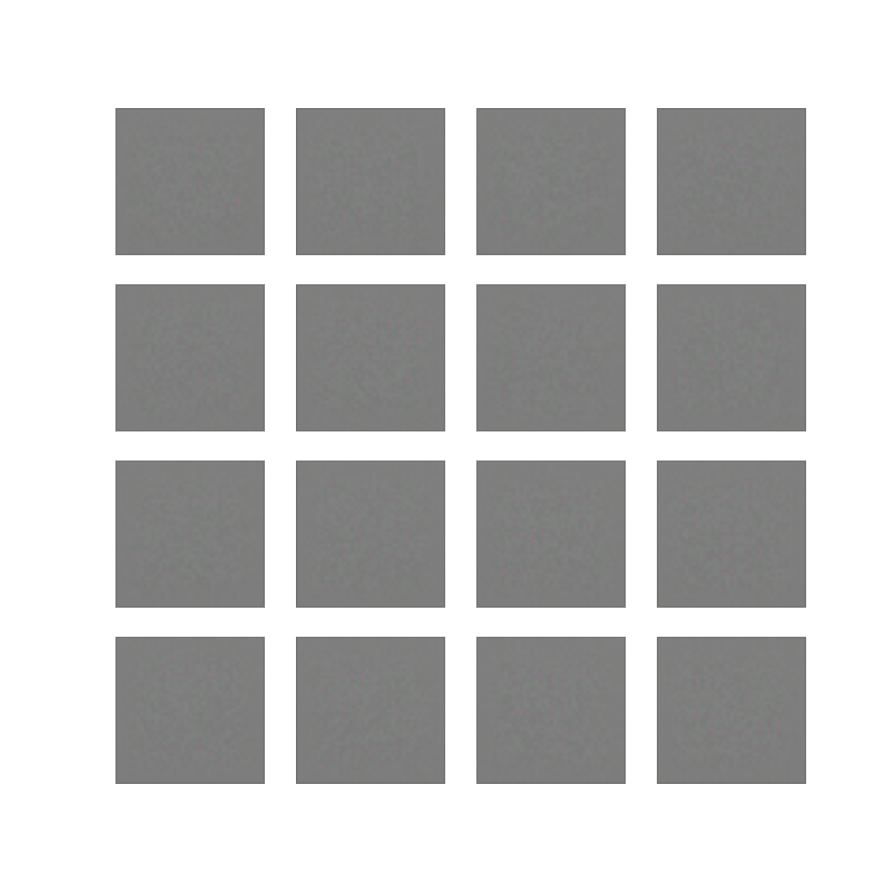
Give the GLSL for this pattern, as a Shadertoy shader.

```glsl
const vec2 TILE_COUNT = vec2(4.0);
const vec2 FIRST_CENTER = vec2(0.2122, 0.2072);
const vec2 PITCH = vec2(0.2014, 0.1967);
const vec2 HALF_SIZE = vec2(0.0833, 0.0821);
const float RIM_WIDTH = 0.0016;

const vec3 PAPER = vec3(1.0);
const vec3 GRAY = vec3(0.492, 0.493, 0.490);
const vec3 GREEN_SHIFT = vec3(-0.012, 0.014, -0.004);
const vec3 PURPLE_SHIFT = vec3(0.022, -0.020, 0.016);

float hash(vec2 p) {
    vec3 q = fract(vec3(p.xyx) * 0.1031);
    q += dot(q, q.yzx + 33.33);
    return fract((q.x + q.y) * q.z);
}

float valueNoise(vec2 p) {
    vec2 cell = floor(p);
    vec2 f = fract(p);
    f = f * f * (3.0 - 2.0 * f);
    float low = mix(hash(cell), hash(cell + vec2(1, 0)), f.x);
    float high = mix(hash(cell + vec2(0, 1)), hash(cell + vec2(1, 1)), f.x);
    return mix(low, high, f.y);
}

float boxDistance(vec2 p, vec2 halfSize) {
    vec2 d = abs(p) - halfSize;
    return length(max(d, 0.0)) + min(max(d.x, d.y), 0.0);
}

// Smooth wave peaking once per unit, from 0 to 1
float wave(float x) {
    return 0.5 + 0.5 * cos(6.2831853 * x);
}

// Faint woven lattice of tinted specks; t runs from 0 to 1 over the tile
vec3 weave(vec2 t, vec2 id) {
    vec2 seed = id * 57.0 + 11.0;
    float columns = wave(t.x * 16.0);
    float rows = wave(t.y * 8.0 + 0.25 * wave(t.x * 8.0));
    float patches = valueNoise(t * 5.0 + seed);
    float specks = valueNoise(t * vec2(32.0, 24.0) + seed * 3.0);
    float grain = valueNoise(t * 40.0 + seed * 5.0 + 400.0) - 0.5;

    // The lattice fades toward the borders, most of all at the top
    vec2 fade = smoothstep(0.0, 0.22, t) * smoothstep(0.0, 0.25, 1.0 - t);
    float strength = mix(0.25, 1.0, fade.x * fade.y);

    float purple = columns * rows * smoothstep(0.25, 0.8, specks);
    float green = (1.0 - columns) * (0.4 + 0.6 * specks);
    vec3 tint = PURPLE_SHIFT * purple * (0.6 + 0.9 * patches);
    tint += GREEN_SHIFT * green * 0.7;
    float shade = 0.012 * (rows - 0.5) * (columns - 0.3) + 0.022 * grain;
    return GRAY + strength * (tint + shade) + 0.008 * (t.y - 0.5);
}

void mainImage(out vec4 fragColor, in vec2 fragCoord) {
    float side = min(iResolution.x, iResolution.y);
    vec2 p = (fragCoord - 0.5 * iResolution.xy) / side + 0.5;
    float pixel = 1.0 / side;

    // Nearest tile of the grid
    vec2 id = clamp(round((p - FIRST_CENTER) / PITCH), vec2(0.0), TILE_COUNT - 1.0);
    vec2 local = p - FIRST_CENTER - id * PITCH;
    float dist = boxDistance(local, HALF_SIZE);

    // Gray weave with a thin darker rim
    vec3 tile = weave(local / HALF_SIZE * 0.5 + 0.5, id);
    float rim = smoothstep(-RIM_WIDTH - 0.5 * pixel, -RIM_WIDTH + 0.5 * pixel, dist);
    tile *= 1.0 - 0.12 * rim;

    float coverage = clamp(0.5 - dist / pixel, 0.0, 1.0);
    fragColor = vec4(mix(PAPER, tile, coverage), 1.0);
}
```
